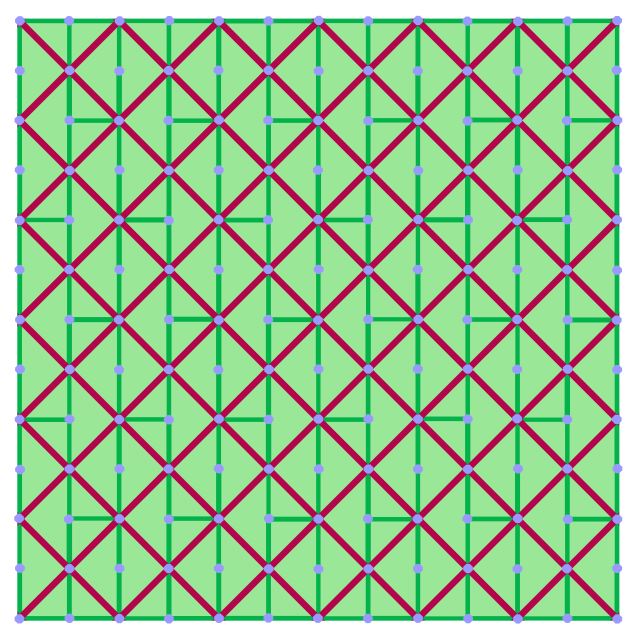
Write a WebGL 2 fragment shader that draws this pattern.

```glsl
#version 300 es
precision highp float;
// Truss lattice: a green panel of 12 by 12 cells with crimson diagonals, green struts and lilac joints.

uniform vec2 u_resolution;
out vec4 fragColor;

float hash(vec2 p) {
    vec3 q = fract(vec3(p.xyx) * 0.1031);
    q += dot(q, q.yzx + 33.33);
    return fract((q.x + q.y) * q.z);
}

float box(vec2 p, vec2 halfSize) {
    vec2 d = abs(p) - halfSize;
    return max(d.x, d.y);
}

float octagon(vec2 p, float r) {
    p = abs(p);
    return max(max(p.x, p.y), (p.x + p.y) * 0.74) - r;
}

float cover(float d, float pixel) {
    return clamp(0.5 - d / pixel, 0.0, 1.0);
}

void main() {
    const float cells = 12.0;
    float cellSize = 0.0783 * min(u_resolution.x, u_resolution.y);
    float pixel = 1.0 / cellSize;
    vec2 p = (gl_FragCoord.xy - 0.4974 * u_resolution) / cellSize + 0.5 * cells;
    vec2 node = clamp(floor(p + 0.5), 0.0, cells);
    vec2 local = p - node;
    vec2 cell = floor(p);

    // Panel
    float panel = box(p - 0.5 * cells, vec2(0.5 * cells));
    vec3 color = mix(vec3(1.0), vec3(0.604, 0.906, 0.596), cover(panel, pixel));

    // Upright struts on every column, slightly uneven in width
    float uprightWidth = 0.043 + 0.012 * hash(vec2(node.x, cell.y) + 7.0);
    float strut = max(abs(local.x) - uprightWidth, panel - 0.045);

    // Level struts: whole at the rims, alternating halves on even rows
    bool rim = node.y < 0.5 || node.y > cells - 0.5;
    bool evenRow = mod(node.y, 2.0) < 0.5;
    bool ownHalf = mod(cell.x, 2.0) == mod(0.5 * node.y, 2.0);
    if (rim || (evenRow && ownHalf)) {
        vec2 id = vec2(cell.x, node.y) + 31.0;
        float shift = rim ? 0.0 : 0.02 * (hash(id + 50.0) - 0.5);
        float level = abs(local.y - shift) - 0.042 - 0.01 * hash(id);
        strut = min(strut, max(level, panel - 0.045));
    }
    color = mix(color, vec3(0.01, 0.70, 0.29), cover(strut, pixel));

    // Crimson diagonals crossing where column plus row is even
    vec2 slant = vec2(p.x + p.y, p.x - p.y);
    vec2 toLine = abs(mod(slant + 1.0, 2.0) - 1.0) * 0.7071;
    float diagonal = max(min(toLine.x, toLine.y) - 0.065, panel - 0.04);
    color = mix(color, vec3(0.70, 0.02, 0.30), cover(diagonal, pixel));

    // Joints, nudged a little
    vec2 nudge = 0.02 * (vec2(hash(node + 3.0), hash(node + 91.0)) - 0.5);
    float joint = octagon((local - nudge) * vec2(0.95, 1.0), 0.093);
    color = mix(color, vec3(0.60, 0.60, 1.0), cover(joint, pixel));

    fragColor = vec4(color, 1.0);
}
```
